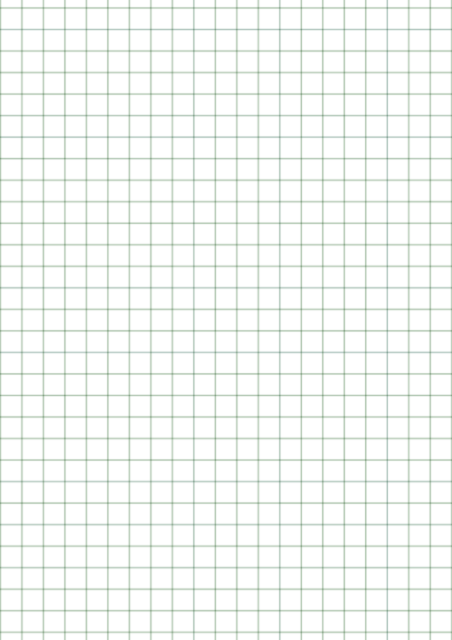
Give the GLSL for this pattern, as a Shadertoy shader.

```glsl
// Square graph paper: thin, soft green rules on white, with slight ink variation.

float hash(vec2 p) {
    vec3 q = fract(p.xyx * vec3(0.1031, 0.1030, 0.0973));
    q += dot(q, q.yzx + 33.33);
    return fract((q.x + q.y) * q.z);
}

// Light absorbed by the nearest rule; across and along are in cells.
vec3 ruleInk(float across, float along, float cellsPerPixel, float seed) {
    float line = round(across);
    float spread = 0.032 * mix(0.88, 1.14, hash(vec2(line, seed)));
    spread = max(spread, 0.48 * cellsPerPixel);
    float offset = (across - line) / spread;

    // Narrow rules print darker, so every rule carries similar ink.
    float strength = 0.0083 / spread;
    strength *= mix(0.95, 1.05, hash(vec2(line + 57.0, floor(along) + seed)));

    // A few rules lean toward blue-green.
    float cool = smoothstep(0.7, 1.0, hash(vec2(line + 19.0, seed + 5.0)));
    vec3 absorption = mix(vec3(1.0, 0.72, 1.0), vec3(1.0, 0.72, 0.8), cool);
    return absorption * strength * exp(-0.5 * offset * offset);
}

void mainImage(out vec4 fragColor, in vec2 fragCoord) {
    // 21 columns span the width; the rows start and end on part cells.
    vec2 density = vec2(29.78, 29.73);
    vec2 cell = fragCoord / iResolution.y * density - vec2(0.02, 0.36);
    vec2 cellsPerPixel = density / iResolution.y;

    // Overlapping inks multiply at the crossings.
    vec3 paper = vec3(1.0);
    paper *= 1.0 - ruleInk(cell.x, cell.y, cellsPerPixel.x, 3.0);
    paper *= 1.0 - ruleInk(cell.y, cell.x, cellsPerPixel.y, 11.0);
    fragColor = vec4(paper, 1.0);
}
```
